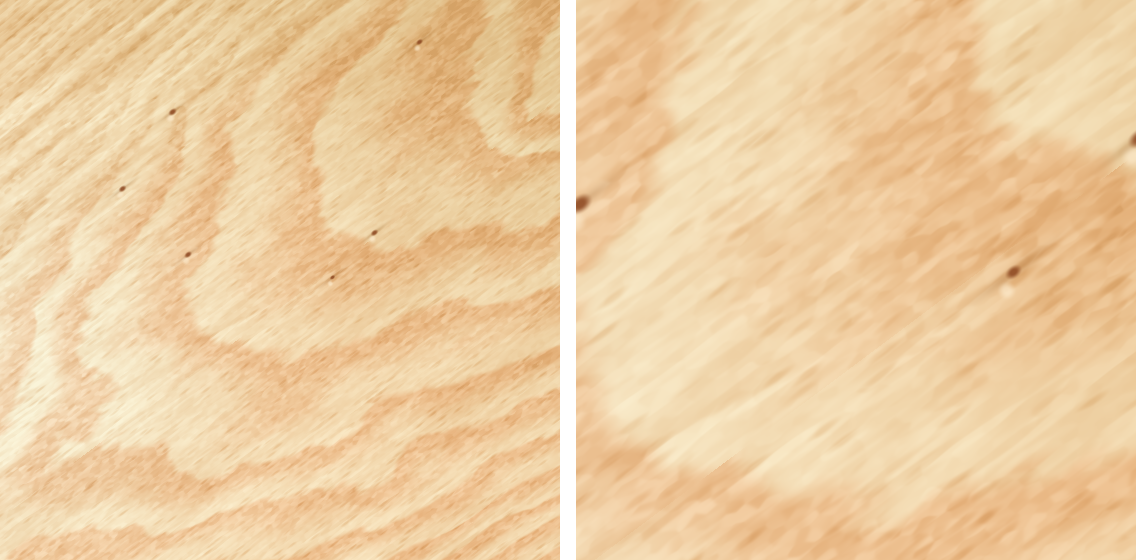
Left, the full canvas; right, a detail of the centre.
Write a Shadertoy shader that draws this texture.

```glsl
vec2 hash2(vec2 p) {
    return fract(sin(vec2(dot(p, vec2(127.1, 311.7)), dot(p, vec2(269.5, 183.3)))) * 43758.5);
}

// Cellular noise: x = softly blended cell value, y = distance to nearest point
vec2 cellular(vec2 p) {
    vec2 cell = floor(p), local = p - cell;
    float total = 0.0, weightSum = 0.0, nearest = 8.0;
    for (int y = -1; y <= 1; y++)
    for (int x = -1; x <= 1; x++) {
        vec2 offset = vec2(x, y);
        vec2 jitter = hash2(cell + offset);
        vec2 toPoint = offset + jitter - local;
        float d2 = dot(toPoint, toPoint);
        float weight = exp(-7.0 * d2);
        total += weight * hash2(cell + offset + 57.0).x;
        weightSum += weight;
        nearest = min(nearest, d2);
    }
    return vec2(total / weightSum, sqrt(nearest));
}

// Nested arches along the grain that straighten out away from the axis
float growthRings(vec2 grain) {
    float across = grain.y - 0.06;
    float spread = sqrt(across * across + 0.0015);
    float slope = across > 0.0 ? 1.2 : 1.9;
    float bend = across > 0.0 ? 11.0 : 6.0;
    float phase = grain.x - slope * spread - bend * pow(spread, 4.0);
    phase += 0.30 * (cellular(grain * vec2(3.2, 6.0) + 4.0).x - 0.5);
    phase += 0.09 * (cellular(grain * vec2(9.0, 18.0)).x - 0.5);
    phase += 0.035 * (cellular(grain * vec2(30.0, 90.0)).x - 0.5);
    float ring = fract((phase - 0.22) / 0.27);
    return smoothstep(0.15, 0.8, ring) * (1.0 - smoothstep(0.86, 1.0, ring));
}

vec3 woodColor(float tone) {
    tone = clamp(tone, 0.0, 1.1);
    return vec3(0.84, 0.65, 0.42) + vec3(0.14, 0.26, 0.35) * pow(vec3(tone), vec3(0.75, 0.95, 1.0));
}

void mainImage(out vec4 fragColor, in vec2 fragCoord) {
    vec2 p = fragCoord / min(iResolution.x, iResolution.y);
    vec2 grain = vec2(dot(p, vec2(0.8, 0.6)), dot(p, vec2(-0.6, 0.8)));
    float straight = smoothstep(0.32, 0.5, grain.y);

    // Growth bands, broken up by fine mottling
    float band = growthRings(grain);
    float mottle = cellular(grain * vec2(95.0, 190.0)).x - 0.5;
    float patches = cellular(grain * vec2(5.0, 9.0) + 20.0).x - 0.5;
    float tone = 0.77 - band * mix(0.36, 0.22, straight);
    tone += mottle * (0.12 + 0.22 * band) + 0.16 * patches;

    // Fibres and short dark pores
    float fibre = cellular(grain * vec2(22.0, 210.0) + 9.0).x - 0.5;
    float longFibre = cellular(grain * vec2(3.0, 85.0) + 31.0).x - 0.5;
    vec2 pore = cellular(grain * vec2(24.0, 115.0) + 70.0);
    float poreMask = (1.0 - smoothstep(0.08, 0.38, pore.y)) * smoothstep(0.5, 0.75, pore.x);
    tone += 0.24 * fibre + mix(0.1, 0.38, straight) * longFibre - 0.24 * poreMask;

    // Broad light from the left, dimmer top corners
    float glare = exp(-7.0 * dot(p - vec2(0.0, 0.36), p - vec2(0.0, 0.36)));
    float dimRight = smoothstep(0.45, 1.25, 0.45 * p.x + 0.8 * p.y);
    float dimLeft = smoothstep(0.7, 1.1, p.y - 0.4 * p.x);
    tone += 0.22 * glare - 0.25 * dimRight - 0.17 * dimLeft;

    vec3 color = woodColor(tone);
    color += vec3(-0.01, 0.025, 0.05) * glare;
    color += vec3(-0.025, 0.0, -0.01) * dimRight;
    color += vec3(0.018, -0.015, -0.012) * band * (1.0 - straight);

    // Pin knots with a pale fleck beside each
    for (int i = 0; i < 6; i++) {
        vec2 center = 0.15 + 0.8 * hash2(vec2(i, 3.0));
        vec2 q = p - center;
        vec2 along = vec2(dot(q, vec2(0.8, 0.6)), dot(q, vec2(-0.6, 0.8)));
        float size = 0.0035 + 0.003 * hash2(vec2(i, 8.0)).x;
        float knot = 1.0 - smoothstep(0.3, 1.3, length(along * vec2(0.8, 1.2)) / size);
        float fleck = 1.0 - smoothstep(0.3, 1.6, length(q + vec2(0.004, 0.011)) / size);
        float streak = exp(-pow(along.x / 0.025, 2.0) - pow(along.y / 0.003, 2.0));
        color = mix(color, vec3(1.0, 0.94, 0.83), 0.6 * fleck);
        color -= vec3(0.09, 0.11, 0.12) * streak;
        color = mix(color, vec3(0.55, 0.28, 0.13), 0.85 * knot);
    }
    fragColor = vec4(clamp(color, 0.0, 1.0), 1.0);
}
```
